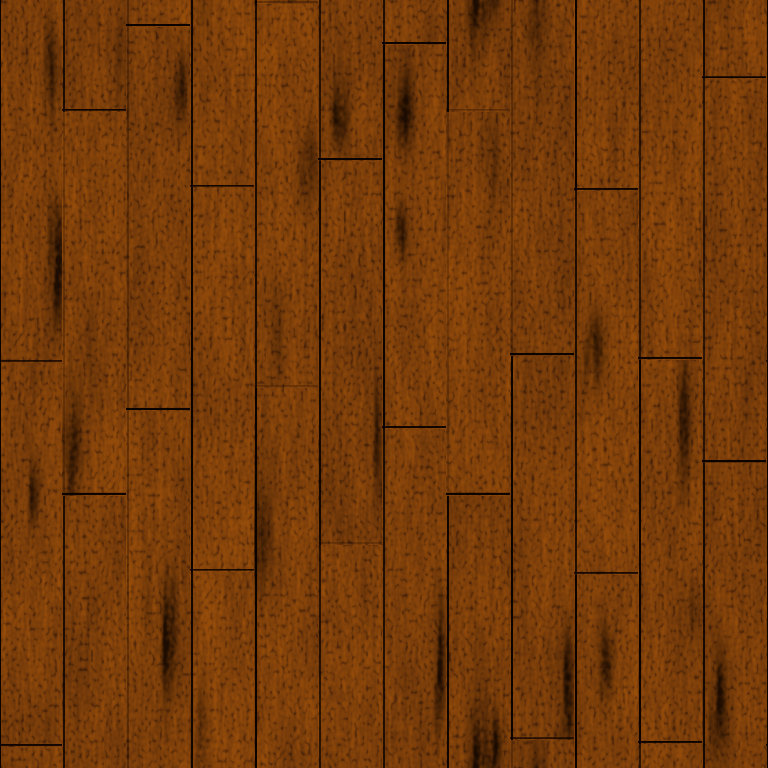
This texture is drawn by a Shadertoy shader. Its source:

```glsl
// Dark stained wood floor: staggered vertical planks with grain, pores and burn marks.

const float COLUMNS = 12.0;          // planks across
const float ROWS = 2.0;              // plank lengths down each column
const vec2 SEAM_WIDTH = vec2(0.0016, 0.0030);
const float SEAM_INSET = 0.0025;     // seam centre, measured from the plank corner
const float WORN_SEAMS = 0.14;       // share of seams nearly closed
const int STAINS_PER_PLANK = 2;

const vec3 WOOD_DARK = vec3(0.35, 0.17, 0.035);
const vec3 WOOD_LIGHT = vec3(0.57, 0.29, 0.04);
const vec3 STAIN_COLOR = vec3(0.08, 0.03, 0.0);
const vec3 SEAM_COLOR = vec3(0.045, 0.01, 0.0);

const vec2 GRAIN_SCALE = vec2(150.0, 13.0);
const vec2 FIBER_SCALE = vec2(260.0, 60.0);
const vec2 PORE_SCALE = vec2(210.0, 150.0);
const vec2 CLOUD_SCALE = vec2(28.0, 5.0);

// Height of the end joint in each column, as a share of plank length
const float STAGGER[12] = float[12](0.060, 0.714, 0.935, 0.516, 0.995, 0.586,
                                    0.888, 0.714, 0.078, 0.508, 0.068, 0.799);

// Integer hash of a cell and a channel, 0 to 1
float hash(vec2 cell, int channel) {
    uvec2 c = uvec2(ivec2(cell));
    uint h = c.x * 1597u + c.y * 51749u + uint(channel) * 7919u;
    h = (h ^ (h >> 16)) * 0x7feb352du;
    h = (h ^ (h >> 15)) * 0x846ca68bu;
    h ^= h >> 16;
    return float(h & 0xffffu) / 65535.0;
}

float cornerSlope(vec2 cell, vec2 offset) {
    float angle = 6.28318 * hash(cell, 0);
    return dot(vec2(cos(angle), sin(angle)), offset);
}

float gradientNoise(vec2 p) {
    vec2 cell = floor(p);
    vec2 f = p - cell;
    vec2 u = f * f * f * (f * (f * 6.0 - 15.0) + 10.0);
    vec2 e = vec2(1.0, 0.0);
    return mix(mix(cornerSlope(cell, f), cornerSlope(cell + e, f - e), u.x),
               mix(cornerSlope(cell + e.yx, f - e.yx), cornerSlope(cell + 1.0, f - 1.0), u.x), u.y);
}

// Brightness of the bare wood, about 0 to 1
float woodTone(vec2 p, vec2 plank) {
    float cloud = gradientNoise(p * CLOUD_SCALE);
    float grain = gradientNoise(p * GRAIN_SCALE);
    float fiber = gradientNoise(p * FIBER_SCALE);
    float pore = gradientNoise(p * PORE_SCALE);
    float tint = hash(plank, 1) - 0.5;
    return 0.63 + 0.16 * tint + 0.32 * cloud + 0.36 * grain + 0.30 * fiber
         + 0.32 * pore - 0.55 * smoothstep(0.12, 0.55, -pore);
}

// Slender dark marks running along the grain
float stainAmount(vec2 local, vec2 plank, vec2 p) {
    float streak = gradientNoise(p * vec2(110.0, 9.0));
    float rough = gradientNoise(p * PORE_SCALE * 0.8);
    float amount = 0.0;
    for (int i = 0; i < STAINS_PER_PLANK; i++) {
        int k = 10 + 6 * i;
        vec2 center = vec2(mix(0.1, 0.95, hash(plank, k)) / COLUMNS,
                           mix(0.08, 0.92, hash(plank, k + 1)) / ROWS);
        vec2 radius = vec2(mix(0.005, 0.013, hash(plank, k + 2)),
                           mix(0.035, 0.085, hash(plank, k + 3)));
        vec2 q = (local - center) / radius;
        q.x += 0.5 * streak;
        float strength = smoothstep(0.5, 1.0, hash(plank, k + 4));
        amount += strength * exp(-dot(q, q));
    }
    return clamp(amount * (0.85 + 0.9 * streak + 0.5 * rough), 0.0, 0.92);
}

// Smooth line at the inset; widths and wear differ by plank side
float seam(float d, vec2 plank, int channel, float pixel) {
    float width = mix(SEAM_WIDTH.x, SEAM_WIDTH.y, hash(plank, channel));
    float strength = hash(plank, channel + 1) < WORN_SEAMS ? 0.3 : 1.0;
    float edge = abs(d - SEAM_INSET) - 0.5 * width;
    return strength * (1.0 - smoothstep(-0.5 * pixel, 0.5 * pixel, edge));
}

void mainImage(out vec4 fragColor, in vec2 fragCoord) {
    vec2 uv = fragCoord / iResolution.xy;
    vec2 pixel = 1.0 / iResolution.xy;

    // Plank index and position inside the plank, in canvas units
    vec2 grid = (uv + SEAM_INSET) * vec2(COLUMNS, ROWS);
    float column = mod(floor(grid.x), COLUMNS);
    grid.y -= STAGGER[int(column)];
    vec2 plank = vec2(column, mod(floor(grid.y), ROWS));
    vec2 local = fract(grid) / vec2(COLUMNS, ROWS);

    // Each plank is cut from its own piece of wood
    vec2 wood = local + vec2(1.37, 2.71) * (plank + 1.0) + plank.yx * 3.19;

    vec3 color = mix(WOOD_DARK, WOOD_LIGHT, clamp(woodTone(wood, plank), -0.3, 1.1));
    color = mix(color, STAIN_COLOR, stainAmount(local, plank, wood));

    // Joints between planks
    float joint = max(seam(local.x, plank, 30, pixel.x), seam(local.y, plank, 40, pixel.y));
    color = mix(color, SEAM_COLOR, joint);

    fragColor = vec4(color, 1.0);
}
```
